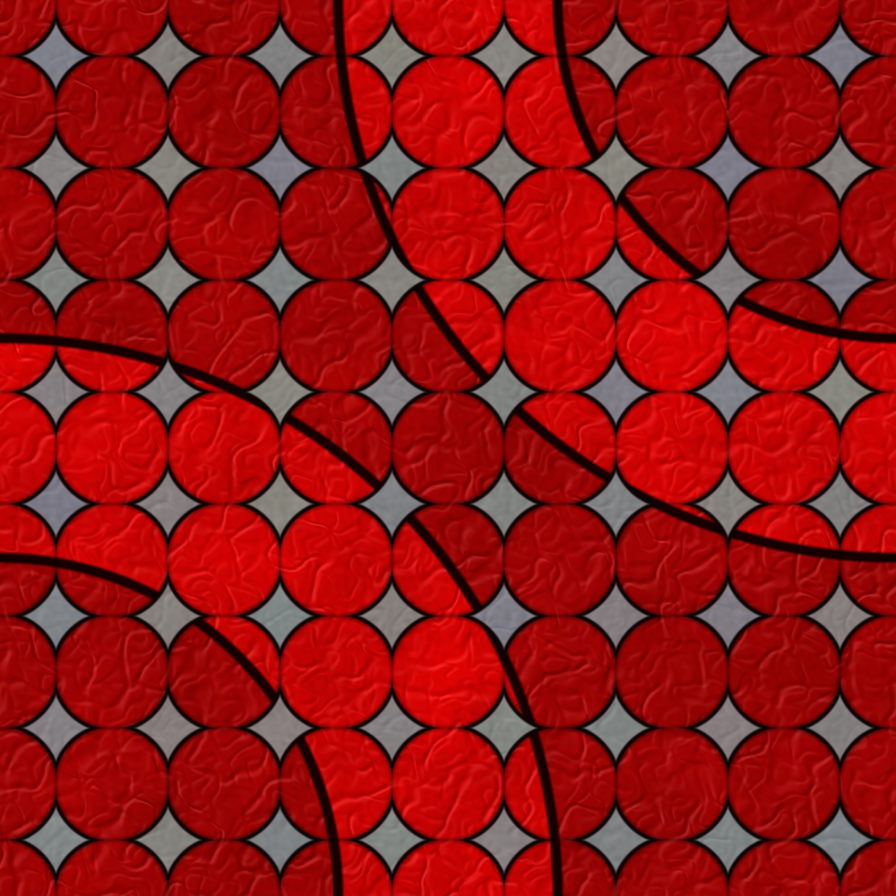
This pattern is drawn by a Shadertoy shader. Its source:

```glsl
// Embossed red discs on an 8 x 8 grid, with grey four-pointed stars in the gaps between them.
// Two wide bright bands sweep around opposite corners as black-edged quarter rings.
// Distances to circles give every shape; wrapped gradient noise gives the creased relief.

vec2 hash22(vec2 p)
{
    vec3 q = fract(p.xyx * vec3(0.1031, 0.1030, 0.0973));
    q += dot(q, q.yzx + 33.33);
    return fract((q.xx + q.yz) * q.zy);
}

float cornerSlope(vec2 cell, vec2 offset, vec2 f, float period, float seed)
{
    vec2 gradient = hash22(mod(cell + offset, period) + seed) * 2.0 - 1.0;
    return dot(gradient, f - offset);
}

// Gradient noise that repeats over the unit square, roughly -0.6 to 0.6
float wrappedNoise(vec2 uv, float period, float seed)
{
    vec2 p = uv * period;
    vec2 cell = floor(p), f = p - cell;
    vec2 w = f * f * f * (f * (f * 6.0 - 15.0) + 10.0);
    float low = mix(cornerSlope(cell, vec2(0, 0), f, period, seed),
                    cornerSlope(cell, vec2(1, 0), f, period, seed), w.x);
    float high = mix(cornerSlope(cell, vec2(0, 1), f, period, seed),
                     cornerSlope(cell, vec2(1, 1), f, period, seed), w.x);
    return mix(low, high, w.y);
}

// Rounded lumps divided by thin curling creases
float leatherHeight(vec2 uv)
{
    vec2 warp = vec2(wrappedNoise(uv, 32.0, 11.0), wrappedNoise(uv, 32.0, 47.0));
    vec2 p = uv + 0.018 * warp;
    float broad = smoothstep(0.0, 0.12, abs(wrappedNoise(p, 22.0, 83.0)));
    float fine = smoothstep(0.0, 0.2, abs(wrappedNoise(p, 46.0, 129.0)));
    return broad + 0.5 * fine;
}

void mainImage(out vec4 fragColor, in vec2 fragCoord)
{
    vec2 uv = fragCoord / iResolution.xy;
    float pixel = 1.0 / min(iResolution.x, iResolution.y);

    // Relief lit from the upper left, with broad mottling
    vec2 toLight = vec2(-0.0013, 0.0013);
    float relief = leatherHeight(uv - toLight) - leatherHeight(uv + toLight);
    float mottle = wrappedNoise(uv, 6.0, 171.0) + 0.6 * wrappedNoise(uv, 17.0, 203.0);
    float grain = wrappedNoise(uv, 128.0, 241.0);

    // Quarter rings around the lower left and upper right corners
    float ring = min(abs(length(uv) - 0.5), abs(length(1.0 - uv) - 0.5)) - 0.1225;
    float soft = max(pixel, 0.0025);
    vec3 color = mix(vec3(0.79, 0.01, 0.01), vec3(0.61, 0.01, 0.01),
                     smoothstep(-soft, soft, ring));
    color *= 1.0 + 0.16 * mottle + 0.08 * grain;
    color += vec3(0.11, 0.12, 0.12) * clamp(relief, 0.0, 1.0);
    color -= vec3(0.13, 0.01, 0.01) * clamp(-relief, 0.0, 1.0);
    float band = 1.0 - smoothstep(0.0055 - soft, 0.0055 + soft, abs(ring));
    color = mix(color, vec3(0.06, 0.0, 0.0), 0.96 * band);

    // Discs centred on grid corners; what lies outside them is a star
    vec2 grid = uv * 8.0;
    float disc = length(fract(grid + 0.5) - 0.5);
    float edge = max(8.0 * pixel, 0.014);
    color *= 1.0 - 0.25 * smoothstep(0.465, 0.5, disc);
    color = mix(color, vec3(0.06, 0.015, 0.015), smoothstep(0.507 - edge, 0.507 + edge, disc));

    // Grey star faces, each with its own faint tint
    vec2 tint = hash22(mod(floor(grid), 8.0) + 307.0) - 0.5;
    vec3 grey = vec3(0.51, 0.505, 0.51) + 0.045 * vec3(tint.x, tint.y, -tint.x);
    grey += 0.035 * mottle + 0.04 * grain + 0.035 * clamp(relief, -1.0, 1.0);
    color = mix(color, grey, smoothstep(0.543 - edge, 0.543 + edge, disc));

    fragColor = vec4(clamp(color, 0.0, 1.0), 1.0);
}
```
